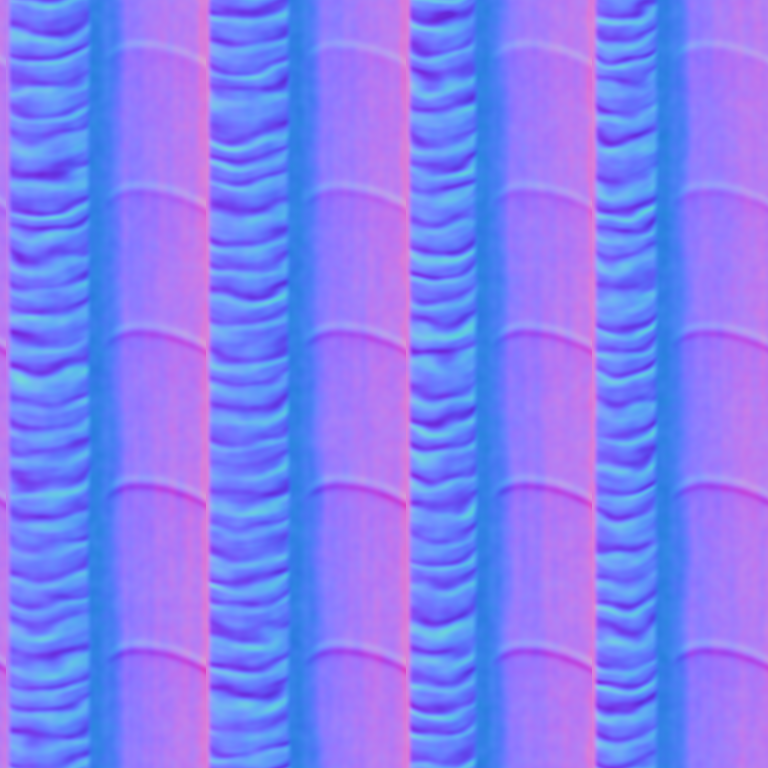
Reproduce this texture map procedurally as a WebGL 2 fragment shader.

```glsl
#version 300 es
precision highp float;

uniform vec2 u_resolution;
out vec4 fragColor;

// Layout, in fractions of the canvas
const int COLUMNS = 5;
const float COLUMN_START[6] = float[](-0.235, 0.008, 0.268, 0.529, 0.771, 1.008);
const float STRIP_WIDTH[5] = float[](0.100, 0.107, 0.107, 0.090, 0.083);
const int ROWS = 5;
const float ROW_HEIGHT[5] = float[](0.941, 0.757, 0.574, 0.375, 0.160);
const float GUTTER_WIDTH = 0.034;
const float SEAM_WIDTH = 0.008;

// Ribs of the mortar strips
const float RIB_COUNT = 27.0;
const float RIB_SAG = 0.013;
const float RIB_TILT = 0.008;
const float RIB_SLOPE = 0.34;

// Sideways slopes
const float STRIP_LEFT = -0.03;
const float STRIP_RIGHT = -0.30;
const float GUTTER_DEEP = -0.60;
const float GUTTER_SHALLOW = -0.44;
const float TILE_LEFT = 0.10;
const float TILE_RIGHT = 0.45;
const float SEAM_SLOPE = 0.28;

// Wear
const float GRAIN = 0.09;
const float STREAKS = 0.17;

vec2 hashGradient(vec2 cell) {
    vec3 p = fract(cell.xyx * vec3(0.1031, 0.1030, 0.0973));
    p += dot(p, p.yzx + 33.33);
    float angle = 6.2832 * fract((p.x + p.y) * p.z);
    return vec2(cos(angle), sin(angle));
}

float gradientNoise(vec2 p) {
    vec2 cell = floor(p), f = fract(p);
    vec2 w = f * f * f * (f * (f * 6.0 - 15.0) + 10.0);
    float a = dot(hashGradient(cell), f);
    float b = dot(hashGradient(cell + vec2(1, 0)), f - vec2(1, 0));
    float c = dot(hashGradient(cell + vec2(0, 1)), f - vec2(0, 1));
    float d = dot(hashGradient(cell + vec2(1, 1)), f - vec2(1, 1));
    return mix(mix(a, b, w.x), mix(c, d, w.x), w.y);
}

float bell(float x, float width) {
    return exp(-x * x / (width * width));
}

// Vertical slope of the sagging ribs; q runs across the strip
float ribSlope(float q, float y, float seed) {
    float bow = 2.0 * q - 1.0;
    float height = y - RIB_SAG * bow * bow - RIB_TILT * q;
    float phase = height * RIB_COUNT + seed * 0.37;
    phase += 0.75 * gradientNoise(vec2(height * 13.0, seed * 7.3 + 0.5));
    phase += 0.35 * gradientNoise(vec2(q * 2.0 + seed * 9.0, y * 38.0));
    float angle = 6.2832 * phase;
    float strength = 1.0 + 1.1 * gradientNoise(vec2(seed * 5.1 + q, height * 19.0));
    float fine = gradientNoise(vec2(q * 2.5 + seed * 11.0, height * 85.0));
    return -RIB_SLOPE * strength * (sin(angle) + 0.32 * sin(2.0 * angle)) + 0.32 * fine;
}

// Vertical slope of the curved tile lips; v runs across the tile
float lipSlope(float v, float y) {
    float slope = -0.03;
    float offset = v - 0.25;
    float drop = offset * offset * (offset < 0.0 ? 0.13 : 0.045);
    for (int i = 0; i < ROWS; i++) {
        float above = y - ROW_HEIGHT[i] + drop;
        float depth = smoothstep(-0.5, 3.0, float(i));
        slope += 0.25 * bell(above - 0.003, 0.006);
        slope -= 0.34 * depth * bell(above + 0.008, 0.006);
        slope -= 0.11 * exp(min(above, 0.0) / 0.045) * smoothstep(0.0, -0.012, above);
    }
    return slope;
}

void main() {
    vec2 uv = gl_FragCoord.xy / u_resolution;

    // Find the column
    int column = 0;
    for (int i = 1; i < COLUMNS; i++) {
        if (uv.x >= COLUMN_START[i]) column = i;
    }
    float seed = float(column);
    float fromStart = uv.x - COLUMN_START[column];
    float toEnd = COLUMN_START[column + 1] - uv.x;
    float pastStrip = fromStart - STRIP_WIDTH[column];
    float q = fromStart / STRIP_WIDTH[column];
    float v = (pastStrip - GUTTER_WIDTH) / (pastStrip + toEnd - GUTTER_WIDTH);

    // Sideways profile: strip, gutter, rounded tile, seam
    float wobble = 0.010 * gradientNoise(vec2(seed * 3.7, uv.y * 9.0));
    float stripX = mix(STRIP_LEFT, STRIP_RIGHT, clamp(q, 0.0, 1.0));
    float gutterX = mix(GUTTER_DEEP, GUTTER_SHALLOW, smoothstep(0.012, 0.026, pastStrip));
    float streak = gradientNoise(vec2(uv.x * 75.0, uv.y * 3.5));
    float tileX = mix(TILE_LEFT, TILE_RIGHT, smoothstep(0.0, 0.85, v)) + STREAKS * streak;
    float tileMask = smoothstep(-0.008, 0.016, pastStrip - GUTTER_WIDTH + wobble);
    float gutterMask = smoothstep(-0.005, 0.006, pastStrip + 0.3 * wobble);
    float stripMask = smoothstep(0.0, 0.010, fromStart);
    float slopeX = mix(mix(TILE_RIGHT, stripX, stripMask), gutterX, gutterMask);
    slopeX = mix(slopeX, tileX, tileMask);
    float seamFade = step(0.05, uv.x) * step(uv.x, 0.95);
    float seamWear = 1.0 + 0.8 * gradientNoise(vec2(seed, uv.y * 22.0));
    slopeX += SEAM_SLOPE * seamFade * seamWear * bell(min(fromStart, toEnd), SEAM_WIDTH);

    // Vertical profile
    float slopeY = ribSlope(q, uv.y, seed) * stripMask * (1.0 - gutterMask);
    slopeY += lipSlope(v, uv.y) * smoothstep(-0.020, 0.010, pastStrip - GUTTER_WIDTH);

    // Grain, then encode the direction as colour
    vec2 grain = vec2(gradientNoise(uv * 70.0), gradientNoise(uv * 70.0 + 31.7));
    grain += 0.6 * vec2(gradientNoise(uv * 26.0 + 9.1), gradientNoise(uv * 26.0 + 57.3));
    vec2 slope = clamp(vec2(slopeX, slopeY) + GRAIN * grain, -0.69, 0.69);
    float facing = sqrt(1.0 - min(dot(slope, slope), 0.9));
    fragColor = vec4(vec3(slope, facing) * 0.5 + 0.5, 1.0);
}
```
